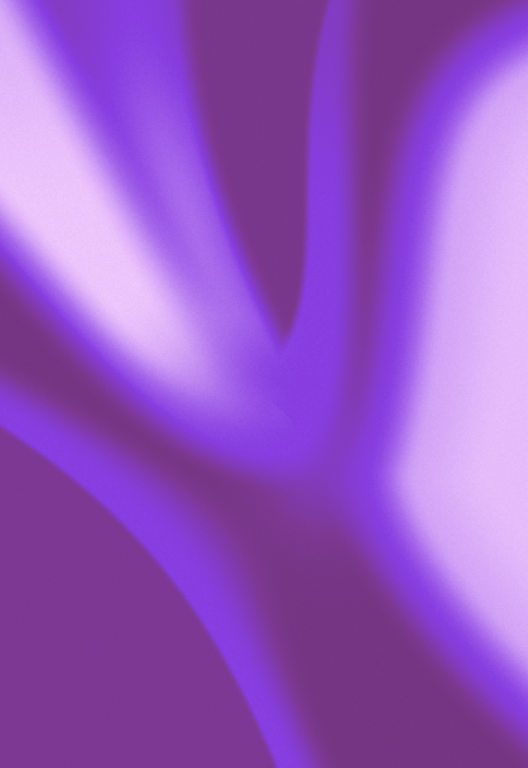
This background is drawn by a WebGL 2 fragment shader. Its source:

```glsl
#version 300 es
precision highp float;

uniform vec2 u_resolution;
out vec4 fragColor;

// Colour ramp, from shade to light
const vec3 DARK_PLUM = vec3(0.445, 0.205, 0.485);
const vec3 PLUM      = vec3(0.490, 0.220, 0.575);
const vec3 VIOLET    = vec3(0.530, 0.240, 0.880);
const vec3 LAVENDER  = vec3(0.655, 0.410, 0.920);
const vec3 LILAC     = vec3(0.805, 0.615, 0.960);
const vec3 PINK      = vec3(0.940, 0.790, 0.990);

// Light levels on the ramp
const float SHADE_LEVEL  = 0.04;
const float PLUM_LEVEL   = 0.15;
const float VIOLET_LEVEL = 0.40;
const float PURPLE_LEVEL = 0.28;
const float STREAK_GAIN  = 0.21;
const float PETAL_GAIN   = 0.58;

const float ASPECT      = 0.6875;
const int   CURVE_STEPS = 24;
const vec2  GRAIN_CELLS = vec2(352.0, 512.0);
const float GRAIN       = 0.022;

float hash(vec2 cell) {
  vec3 q = fract(vec3(cell.xyx) * 0.1031);
  q += dot(q, q.yzx + 33.33);
  return fract((q.x + q.y) * q.z);
}

vec2 bezier(vec2 a, vec2 b, vec2 c, vec2 d, float t) {
  float s = 1.0 - t;
  return s * s * (s * a + 3.0 * t * b) + t * t * (3.0 * s * c + t * d);
}

// Signed distance to a cubic curve, positive on the left of its direction
float curveSide(vec2 p, vec2 a, vec2 b, vec2 c, vec2 d) {
  float nearest = 1e3;
  float side = 1.0;
  vec2 start = a;
  for (int i = 1; i <= CURVE_STEPS; i++) {
    vec2 end = bezier(a, b, c, d, float(i) / float(CURVE_STEPS));
    vec2 along = end - start;
    vec2 rel = p - start;
    vec2 gap = rel - along * clamp(dot(rel, along) / dot(along, along), 0.0, 1.0);
    float dist = dot(gap, gap);
    if (dist < nearest) {
      nearest = dist;
      side = along.x * rel.y - along.y * rel.x < 0.0 ? -1.0 : 1.0;
    }
    start = end;
  }
  return side * sqrt(nearest);
}

float nearer(float a, float b) { return abs(a) < abs(b) ? a : b; }

vec3 ramp(float h) {
  vec3 col = mix(DARK_PLUM, PLUM, clamp(h / PLUM_LEVEL, 0.0, 1.0));
  col = mix(col, VIOLET, clamp((h - PLUM_LEVEL) / (VIOLET_LEVEL - PLUM_LEVEL), 0.0, 1.0));
  col = mix(col, LAVENDER, clamp((h - VIOLET_LEVEL) * 5.0, 0.0, 1.0));
  col = mix(col, LILAC, clamp((h - 0.6) * 5.0, 0.0, 1.0));
  return mix(col, PINK, clamp((h - 0.8) * 5.0, 0.0, 1.0));
}

void main() {
  vec2 uv = gl_FragCoord.xy / u_resolution;
  vec2 p = uv * vec2(ASPECT, 1.0);

  // Edges of the folds
  float blob = nearer(
    curveSide(p, vec2(0.710, 0.964), vec2(0.501, 0.876), vec2(0.569, 0.661), vec2(0.496, 0.395)),
    curveSide(p, vec2(0.496, 0.395), vec2(0.479, 0.332), vec2(0.586, 0.180), vec2(0.729, 0.052)));
  float cup = nearer(
    curveSide(p, vec2(-0.052, 0.720), vec2(0.078, 0.581), vec2(0.195, 0.411), vec2(0.345, 0.391)),
    curveSide(p, vec2(0.345, 0.391), vec2(0.521, 0.366), vec2(0.423, 0.779), vec2(0.462, 1.039)));
  float petalEdge = -curveSide(p, vec2(0.007, 1.039), vec2(0.124, 0.831), vec2(0.221, 0.596), vec2(0.349, 0.482));
  float wedgeRight = -curveSide(p, vec2(0.440, 1.026), vec2(0.371, 0.831), vec2(0.436, 0.648), vec2(0.368, 0.539));
  float wedgeLeft = curveSide(p, vec2(0.232, 1.026), vec2(0.241, 0.805), vec2(0.306, 0.661), vec2(0.368, 0.539));
  float lower = curveSide(p, vec2(-0.026, 0.461), vec2(0.163, 0.342), vec2(0.273, 0.219), vec2(0.371, -0.029));

  // Plum ground, lighter under the lower ribbon and in the wedge
  float wedge = smoothstep(-0.012, 0.030, wedgeLeft) * smoothstep(-0.003, 0.012, wedgeRight);
  float ribbonEdge = smoothstep(-0.005, 0.006, lower);
  float h = mix(PLUM_LEVEL, SHADE_LEVEL, ribbonEdge) + 0.06 * wedge;

  // Lower ribbon: crisp below, fading above, widest at the bend
  float bend = (p.y - 0.31) / 0.13;
  float width = 0.085 + 0.055 * exp(-bend * bend);
  h = mix(h, VIOLET_LEVEL, ribbonEdge * (1.0 - smoothstep(0.2 * width, width, lower)));

  // Purple haze where the folds meet
  vec2 haze = (p - vec2(0.425, 0.388)) / 0.095;
  h = mix(h, max(h, PURPLE_LEVEL), exp(-dot(haze, haze)));

  // Violet cup around the wedge, dimmer at the top
  float body = smoothstep(-0.038, 0.022, cup) * (1.0 - wedge);
  float topFade = smoothstep(0.72, 1.0, p.y);
  h = mix(h, VIOLET_LEVEL * mix(1.0, 0.76, topFade), body);

  // Lavender streak beside the wedge
  float offset = mix(0.040, 0.060, topFade);
  float across = (wedgeLeft + offset) / offset;
  float streakFade = smoothstep(0.50, 0.60, p.y) * mix(1.0, 0.45, topFade);
  h += STREAK_GAIN * exp(-across * across) * streakFade * body;

  // Pink petal, fading towards the bottom of the cup
  vec2 axis = vec2(0.280, -0.338);
  float along = dot(p - vec2(0.078, 0.805), axis) / dot(axis, axis);
  float petal = smoothstep(0.0, 0.072, cup) * smoothstep(-0.040, 0.046, petalEdge);
  h += PETAL_GAIN * petal * (1.0 - smoothstep(0.45, 1.15, along)) * body;

  // Right blob: violet rim, then a pink core
  h = mix(h, VIOLET_LEVEL, smoothstep(-0.080, -0.010, blob));
  h += 0.42 * smoothstep(-0.018, 0.050, blob) + 0.12 * smoothstep(0.026, 0.143, blob);

  // Fine grain
  h += GRAIN * (hash(floor(uv * GRAIN_CELLS)) - 0.5);

  fragColor = vec4(ramp(h), 1.0);
}
```
